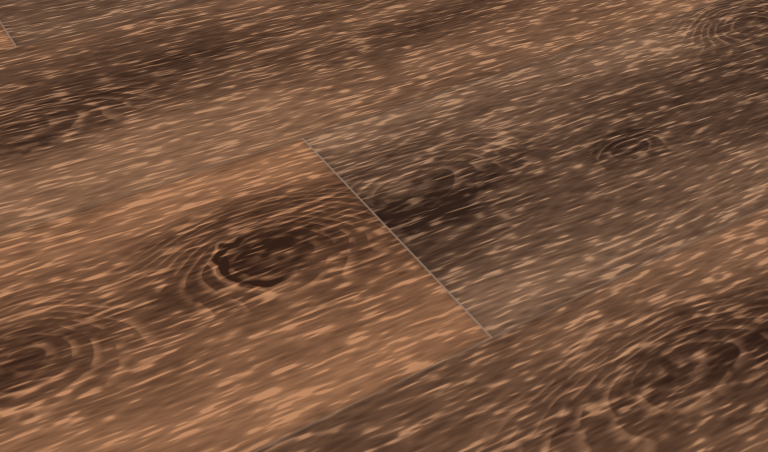
Give the GLSL for this texture, as a Shadertoy shader.

```glsl
// Oak plank floor seen in perspective: a projective map turns the canvas into
// floor units (one plank width = 1), where staggered joints, growth rings bent
// around knots, and fine limed pores are layered into a single wood tone.

#define PLANK_LENGTH 5.0
#define JOINT_SHIFT 2.18
#define RINGS_PER_PLANK 24.0
#define PORES_PER_PLANK 104.0
#define PORE_SLANT 0.06
#define PORE_CONTRAST 0.62
#define SEAM_HALF_WIDTH 0.0038
#define WOOD_DARK vec3(0.30, 0.21, 0.16)
#define WOOD_LIGHT vec3(0.65, 0.485, 0.37)
#define SEAM_COLOR vec3(0.58, 0.49, 0.43)
#define SAMPLES 2

// Grain figures on the floor: centre along and across, then half extents.
const int FIGURE_COUNT = 7;
const vec4 FIGURES[FIGURE_COUNT] = vec4[](
    vec4(-0.36, 1.42, 0.34, 0.20),   // open knot
    vec4( 0.16, 1.37, 0.42, 0.18),
    vec4( 0.92, 1.57, 0.15, 0.08),
    vec4( 0.33, 2.31, 0.42, 0.14),
    vec4(-1.05, 1.45, 0.26, 0.20),
    vec4(-0.75, 0.50, 0.36, 0.13),
    vec4( 1.98, 1.18, 0.28, 0.17));

float hash(vec2 p) {
    vec3 a = fract(p.xyx * 0.1031);
    a += dot(a, a.yzx + 33.33);
    return fract((a.x + a.y) * a.z);
}

float noise(vec2 p) {
    vec2 i = floor(p), f = fract(p);
    f = f * f * (3.0 - 2.0 * f);
    return mix(mix(hash(i), hash(i + vec2(1, 0)), f.x),
               mix(hash(i + vec2(0, 1)), hash(i + vec2(1, 1)), f.x), f.y);
}

float fbm(vec2 p) {
    return 0.57 * noise(p) + 0.29 * noise(p * 2.1 + 7.3) + 0.14 * noise(p * 4.3 + 3.1);
}

// Canvas point (height = 1) to floor: x along the planks, y across them.
vec2 toFloor(vec2 c) {
    float depth = 0.519 - 0.012 * c.x - 0.224 * c.y;
    return vec2(0.461 * (c.x + 0.949 * c.y - 1.328), 0.889 + 0.241 * c.x - c.y) / depth;
}

// Position along the run of planks, in plank lengths.
float plankRun(vec2 p) {
    return (p.x - (1.0 - floor(p.y)) * JOINT_SHIFT) / PLANK_LENGTH;
}

vec2 plankId(vec2 p) {
    return vec2(floor(plankRun(p)), floor(p.y));
}

vec3 floorColor(vec2 p) {
    vec2 id = plankId(p);
    vec2 grain = p + id * vec2(3.7, 5.3);
    float across = fract(p.y);

    // Growth rings run straight, and close up around the figures
    float wave = fbm(grain * vec2(1.8, 4.0)) - 0.5;
    float field = p.y + 0.10 * wave;
    float figure = 0.0;
    for (int i = 0; i < FIGURE_COUNT; i++) {
        vec4 f = FIGURES[i];
        if (plankId(f.xy) != id) continue;
        vec2 q = (p - f.xy) / f.zw;
        float bump = exp(-dot(q, q));
        field += bump * (1.9 * f.w - 0.6 * (p.y - f.y));
        figure = max(figure, bump);
    }
    float ring = fract(field * RINGS_PER_PLANK + 0.4 * noise(grain * vec2(8.0, 18.0)));
    float ringLine = smoothstep(0.40, 0.85, ring) * (1.0 - smoothstep(0.88, 1.0, ring));
    float broken = smoothstep(0.15, 0.65, noise(grain * vec2(30.0, 60.0)));

    // Broad tone: darker heartwood along the middle of each plank
    float heart = (across - 0.42 + 0.3 * wave) / 0.25;
    float warmth = 0.5 + 0.5 * cos(3.1 * id.x + 1.7 * id.y + 1.4);
    float tone = 0.60 + 0.12 * (warmth - 0.5);
    tone += 0.66 * (fbm(grain * vec2(1.3, 5.0)) - 0.5);
    tone -= 0.29 * exp(-heart * heart) + 0.22 * figure;
    tone += (0.07 + 0.36 * smoothstep(0.04, 0.4, figure)) * (ringLine * broken - 0.25);

    // Limed pores: short pale flecks between dark hairlines
    vec2 pore = grain + vec2(0.0, 0.035 * wave - PORE_SLANT * grain.x);
    float coarse = noise(pore * vec2(14.0, PORES_PER_PLANK));
    float fine = noise(pore * vec2(30.0, PORES_PER_PLANK * 1.6) + 11.0);
    float fleck = smoothstep(0.55, 0.88, 0.6 * coarse + 0.4 * fine);
    tone += PORE_CONTRAST * (fleck - 0.14 + 0.60 * (coarse - 0.5) + 0.45 * (fine - 0.5));

    // Open knot: dark core, cracked along one side with a pale edge
    vec2 k = (p - FIGURES[0].xy - vec2(0.0, 0.02)) / vec2(0.17, 0.14);
    float radius = length(k) + 0.22 * (noise(p * 24.0) - 0.5);
    float gap = smoothstep(0.35, 0.6, noise(p * 17.0 + 4.0)) * smoothstep(0.5, -0.3, k.x);
    tone -= 0.22 * (1.0 - smoothstep(0.3, 1.1, radius));
    tone -= 0.50 * gap * (1.0 - smoothstep(0.03, 0.10, abs(radius - 0.78)));
    tone += 0.50 * gap * (1.0 - smoothstep(0.02, 0.07, abs(radius - 0.91)));

    vec3 color = mix(WOOD_DARK, WOOD_LIGHT, clamp(tone, -0.30, 1.2));
    color *= mix(vec3(0.98, 1.0, 1.01), vec3(1.04, 0.99, 0.93), warmth);

    // Seams: fine at plank ends, faint and worn along the sides
    float run = fract(plankRun(p));
    float endGap = min(run, 1.0 - run) * PLANK_LENGTH;
    float sideGap = min(across, 1.0 - across);
    float wear = 0.45 * noise(vec2(p.x * 3.0, id.y));
    vec2 line = 1.0 - smoothstep(vec2(0.3), vec2(1.6), vec2(endGap, sideGap) / SEAM_HALF_WIDTH);
    color *= 1.0 - 0.15 * exp(-min(endGap, sideGap) / 0.012);
    return mix(color, SEAM_COLOR, max(0.75 * line.x, wear * line.y));
}

void mainImage(out vec4 fragColor, in vec2 fragCoord) {
    // Average a small grid of samples to smooth every edge
    vec3 sum = vec3(0.0);
    for (int i = 0; i < SAMPLES * SAMPLES; i++) {
        vec2 offset = (vec2(i % SAMPLES, i / SAMPLES) + 0.5) / float(SAMPLES) - 0.5;
        sum += floorColor(toFloor((fragCoord + offset) / iResolution.y));
    }
    fragColor = vec4(sum / float(SAMPLES * SAMPLES), 1.0);
}
```
